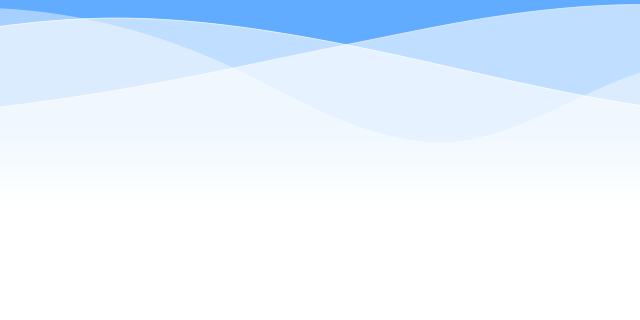
This background is drawn by a WebGL 1 fragment shader. Its source:

```glsl
precision highp float;

uniform vec2 u_resolution;

const vec3 SKY = vec3(0.385, 0.675, 1.0);
const vec3 MIST = vec3(1.0);

// Opacity of each translucent wave
const float DEEP_ALPHA = 0.43;
const float CREST_ALPHA = 0.60;
const float RISING_ALPHA = 0.60;

// Bright rim below a wave edge
const float RIM_WIDTH = 0.006;
const float CREST_RIM = 0.55;
const float RISING_RIM = 0.30;

// Depth range of the fade to white, per channel
const vec3 FADE_START = vec3(0.38);
const vec3 FADE_END = vec3(0.69, 0.64, 0.62);

// Cubic Hermite segment between two knots
float segment(float x, vec2 knots, vec2 heights, vec2 slopes) {
  float span = knots.y - knots.x;
  float t = clamp((x - knots.x) / span, 0.0, 1.0);
  float s = 1.0 - t;
  float blend = t * t * (3.0 - 2.0 * t);
  return mix(heights.x, heights.y, blend)
       + span * t * s * (s * slopes.x - t * slopes.y);
}

// Smooth wave edge through four knots, as depth below the top
float waveEdge(float x, vec4 knots, vec4 heights, vec4 slopes) {
  if (x < knots.y) return segment(x, knots.xy, heights.xy, slopes.xy);
  if (x < knots.z) return segment(x, knots.yz, heights.yz, slopes.yz);
  return segment(x, knots.zw, heights.zw, slopes.zw);
}

// White veil below an edge, with an optional soft rim
vec3 addWave(vec3 color, float below, float alpha, float rim) {
  float pixel = 1.0 / u_resolution.y;
  float cover = smoothstep(-0.6 * pixel, 0.6 * pixel, below);
  float glow = rim * (1.0 - smoothstep(0.0, RIM_WIDTH, below));
  return mix(color, MIST, cover * mix(alpha, 1.0, glow));
}

void main() {
  vec2 uv = gl_FragCoord.xy / u_resolution;
  float depth = 1.0 - uv.y;

  float deep = waveEdge(uv.x, vec4(0.0, 0.410, 0.690, 1.0),
                        vec4(0.026, 0.2565, 0.445, 0.2266),
                        vec4(0.10, 1.04, 0.0, -0.66));
  float crest = waveEdge(uv.x, vec4(0.0, 0.182, 0.540, 1.0),
                         vec4(0.081, 0.055, 0.138, 0.328),
                         vec4(-0.26, 0.0, 0.39, 0.30));
  float rising = waveEdge(uv.x, vec4(0.0, 0.365, 0.651, 1.0),
                          vec4(0.333, 0.211, 0.094, 0.013),
                          vec4(-0.24, -0.42, -0.40, 0.0));

  // Overlapping waves
  vec3 color = addWave(SKY, depth - deep, DEEP_ALPHA, 0.0);
  color = addWave(color, depth - crest, CREST_ALPHA, CREST_RIM);
  color = addWave(color, depth - rising, RISING_ALPHA, RISING_RIM);

  // Fade to white in the lower part
  color = mix(color, MIST, smoothstep(FADE_START, FADE_END, vec3(depth)));
  gl_FragColor = vec4(color, 1.0);
}
```
